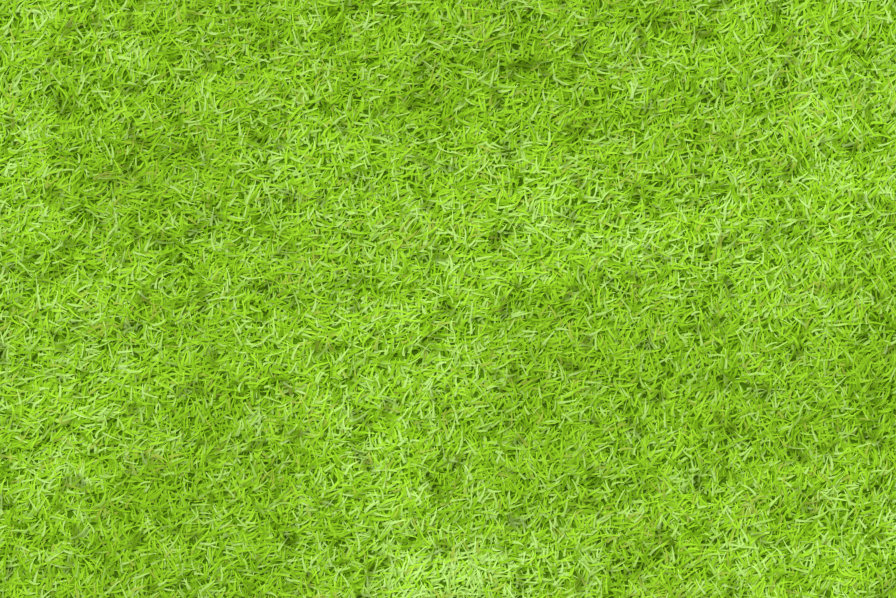
Write a Shadertoy shader that draws this texture.

```glsl
const int LAYERS = 14;
const float CELL = 0.022;
const vec3 SOIL = vec3(0.29, 0.46, 0.05);
const vec3 DEEP = vec3(0.37, 0.57, 0.05);
const vec3 FRESH = vec3(0.58, 0.82, 0.13);
const vec3 SUNLIT = vec3(0.69, 0.93, 0.21);
const vec3 PALE = vec3(0.77, 0.94, 0.54);
const vec3 DRY = vec3(0.72, 0.74, 0.36);

vec4 hash4(vec3 p) {
    vec4 q = fract(p.xyzx * vec4(0.1031, 0.1030, 0.0973, 0.1099));
    q += dot(q, q.wzxy + 33.33);
    return fract((q.xxyz + q.yzzw) * q.zywx);
}

// Layered sines, about -1 to 1
float patches(vec2 p, float frequency) {
    float sum = 0.0, weight = 0.5;
    for (int i = 0; i < 4; i++) {
        p = mat2(0.8, 0.6, -0.6, 0.8) * p + 1.7;
        sum += weight * sin(p.x * frequency + 1.8 * sin(p.y * frequency * 0.8));
        frequency *= 1.7;
        weight *= 0.65;
    }
    return sum;
}

// Coverage of a bent blade tapering towards its tip
float bladeMask(vec2 p, vec2 dir, float halfLength, float halfWidth, float bend, float soft) {
    float along = dot(p, dir) / halfLength;
    float side = dot(p, vec2(-dir.y, dir.x)) - bend * (along * along - 0.4);
    float taper = halfWidth * (0.75 - 0.45 * along);
    float body = smoothstep(soft, -soft, abs(side) - taper);
    return body * smoothstep(1.0, 0.75, abs(along));
}

vec3 bladeColor(float tone, float kind, float paleShare, float dryShare) {
    vec3 color = mix(DEEP, FRESH, smoothstep(0.0, 0.5, tone));
    color = mix(color, SUNLIT, smoothstep(0.5, 1.0, tone));
    if (kind < paleShare) color = mix(color, PALE, 0.45 + 0.5 * tone);
    else if (kind > 1.0 - dryShare) color = mix(color, DRY, 0.6);
    return color;
}

// Paints one scattered layer of blades over the colour below
vec3 paintLayer(vec3 color, vec2 p, float layer, float flow, float clump, float paleShare, float dryShare, float soft) {
    float height = layer / float(LAYERS - 1);
    vec2 grid = p / CELL + layer * vec2(7.37, 3.71);
    vec2 home = floor(grid);
    for (int y = -1; y <= 1; y++)
    for (int x = -1; x <= 1; x++) {
        vec2 id = home + vec2(x, y);
        vec4 place = hash4(vec3(id + 50.0, layer + 1.0));
        vec4 look = hash4(vec3(id + 171.0, layer + 23.0));
        vec2 local = (grid - id - place.xy) * CELL;
        float angle = flow + (place.z - 0.5) * 2.7;
        vec2 dir = vec2(cos(angle), sin(angle));
        float halfLength = mix(0.009, 0.019, place.w);
        float halfWidth = mix(0.0014, 0.0025, look.x);
        float bend = (look.y - 0.5) * 0.007;
        float shadow = bladeMask(local + vec2(-0.001, 0.002), dir, halfLength, halfWidth * 1.3, bend, soft * 1.6);
        color *= 1.0 - 0.13 * shadow;
        float mask = bladeMask(local, dir, halfLength, halfWidth, bend, soft);
        float tone = clamp(look.z * 0.78 + height * 0.22 + clump * 0.16, 0.0, 1.0);
        float sheen = 1.0 + 0.07 * dot(local, dir) / halfLength;
        vec3 blade = bladeColor(tone, look.w, paleShare, dryShare) * sheen;
        color = mix(color, blade, mask * 0.92);
    }
    return color;
}

void mainImage(out vec4 fragColor, in vec2 fragCoord) {
    vec2 p = fragCoord / iResolution.y;
    float soft = max(0.8 / iResolution.y, 0.0016);

    // Broad variation of the lawn
    float clump = patches(p, 34.0);
    float broad = patches(p + 4.0, 7.0);
    float flow = 0.7 + 0.25 * p.x + 0.35 * patches(p + 9.0, 5.0);
    vec2 tuftOffset = (p - vec2(0.76, 0.03)) * vec2(7.0, 10.0);
    float tuft = exp(-dot(tuftOffset, tuftOffset));
    float paleShare = 0.27 + 0.11 * broad + 0.45 * tuft;
    float dryShare = 0.03 + 0.12 * smoothstep(0.3, 1.0, patches(p + 2.3, 17.0));

    // Blades from the ground up
    vec3 color = SOIL * (1.0 + 0.2 * clump);
    for (int i = 0; i < LAYERS; i++)
        color = paintLayer(color, p, float(i), flow, clump, paleShare, dryShare, soft);

    // Shaded hollows between tufts and gentle changes of light
    color *= 1.0 - 0.22 * smoothstep(0.4, 1.1, -patches(p + 6.1, 40.0));
    color *= 1.02 + 0.05 * broad + 0.06 * tuft;
    fragColor = vec4(clamp(color, 0.0, 1.0), 1.0);
}
```
